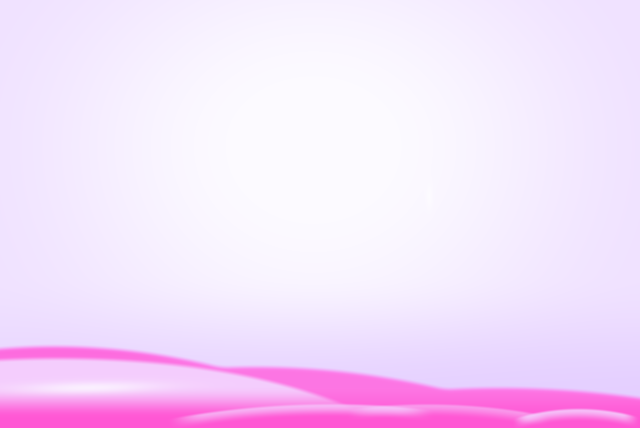
Write a WebGL 2 fragment shader that draws this background.

```glsl
#version 300 es
precision highp float;
// Soft white-lilac backdrop above low, blurred pink silk folds.

#define GLOW_CENTRE vec2(0.49, 0.66)
#define EDGE_BLUR 0.007
#define FOLD_BLEND 0.006
#define FRINGE_WIDTH 0.012
#define VEIL_DEPTH 0.030
#define SHEEN_STRENGTH 0.75

uniform vec2 u_resolution;
out vec4 outColor;

const vec3 WHITE = vec3(0.988, 0.982, 1.0);
const vec3 LILAC = vec3(0.940, 0.885, 1.0);
const vec3 DUSK = vec3(0.895, 0.810, 1.0);
const vec3 HOT_PINK = vec3(1.0, 0.34, 0.83);
const vec3 ROSE = vec3(0.99, 0.46, 0.89);
const vec3 ORCHID = vec3(0.98, 0.58, 0.98);
const vec3 PALE_SILK = vec3(0.955, 0.83, 1.0);

// Height of a parabolic hill
float hill(float x, float centre, float top, float bend) {
    float d = x - centre;
    return top - bend * d * d;
}

float smoothMax(float a, float b, float k) {
    float h = max(k - abs(a - b), 0.0) / k;
    return max(a, b) + 0.25 * h * h * k;
}

// 1 below the given height, 0 above it
float below(float y, float height, float blur) {
    return 1.0 - smoothstep(height - blur, height + blur, y);
}

// Elliptical soft spot
float spot(vec2 p, vec2 centre, vec2 radius) {
    vec2 q = (p - centre) / radius;
    return exp(-dot(q, q));
}

// Pale fold with a clear arched top that melts downwards
float veil(vec2 p, vec2 base, float halfWidth, float rise, float tilt) {
    float t = (p.x - base.x) / halfWidth;
    float arch = max(1.0 - t * t, 0.0);
    float top = base.y + tilt * (p.x - base.x) + rise * arch;
    float fade = smoothstep(top - VEIL_DEPTH, top, p.y);
    return below(p.y, top, 0.004) * fade * smoothstep(0.0, 0.5, arch);
}

vec3 backdrop(vec2 p) {
    vec2 d = (p - GLOW_CENTRE) * vec2(1.0, p.y > GLOW_CENTRE.y ? 0.85 : 0.75);
    vec3 color = mix(WHITE, LILAC, smoothstep(0.08, 0.58, length(d)));
    float dusk = 1.0 - smoothstep(0.06, 0.36, p.y);
    color = mix(color, DUSK, dusk * (0.75 + 0.25 * p.x));
    // Faint upright glint
    return mix(color, vec3(1.0), 0.5 * spot(p, vec2(0.671, 0.541), vec2(0.005, 0.03)));
}

vec3 silk(vec2 p, float ridge) {
    vec3 color = mix(HOT_PINK, ROSE, smoothstep(0.015, 0.10, p.y));
    color = mix(color, HOT_PINK, 0.35 * smoothstep(0.14, 0.18, p.y));
    color = mix(color, ORCHID, 0.65 * smoothstep(ridge - FRINGE_WIDTH, ridge + 0.004, p.y));

    // Large pale fold on the left
    float d = p.x - 0.09;
    float top = hill(p.x, 0.09, 0.162, 0.42) - 0.6 * d * d * d * d;
    float body = below(p.y, top, EDGE_BLUR) * smoothstep(0.025, 0.10, p.y);
    color = mix(color, PALE_SILK, 0.93 * body);
    float sheen = spot(p, vec2(0.14, 0.094 + 0.03 * (p.x - 0.14)), vec2(0.11, 0.014));
    color = mix(color, WHITE, SHEEN_STRENGTH * sheen);

    // Smaller folds to the right
    color = mix(color, PALE_SILK, 0.68 * veil(p, vec2(0.47, 0.030), 0.21, 0.024, 0.05));
    color = mix(color, PALE_SILK, 0.50 * veil(p, vec2(0.70, 0.034), 0.16, 0.020, -0.05));
    color = mix(color, PALE_SILK, 0.85 * veil(p, vec2(0.90, 0.022), 0.10, 0.022, 0.02));
    return color;
}

void main() {
    vec2 p = gl_FragCoord.xy / u_resolution;

    // Three overlapping hills form the skyline
    float ridge = hill(p.x, 0.085, 0.191, 0.73);
    ridge = smoothMax(ridge, hill(p.x, 0.40, 0.143, 0.60), FOLD_BLEND);
    ridge = smoothMax(ridge, hill(p.x, 0.78, 0.094, 0.48), FOLD_BLEND);

    vec3 color = mix(backdrop(p), silk(p, ridge), below(p.y, ridge, EDGE_BLUR));
    outColor = vec4(color, 1.0);
}
```
